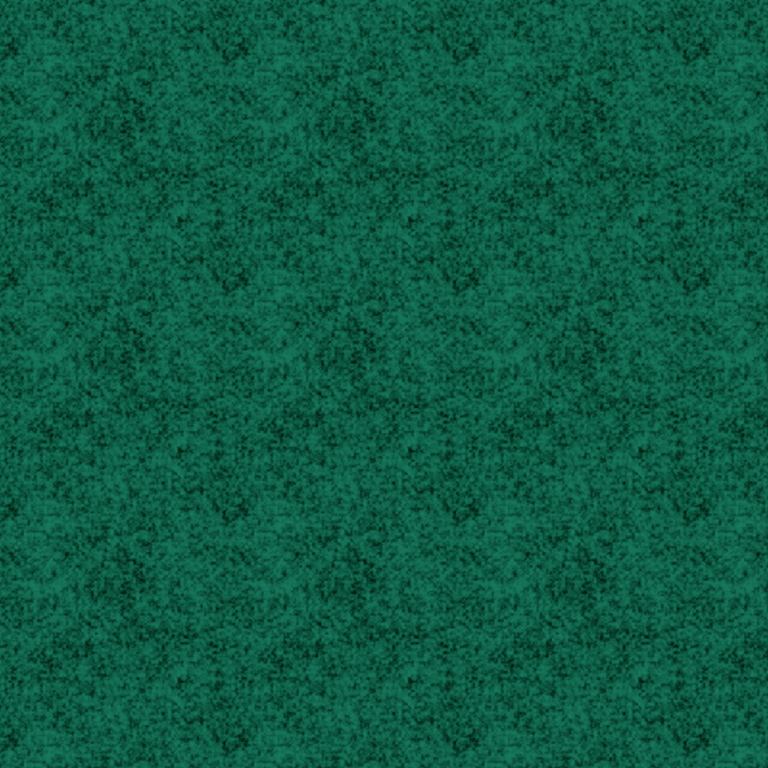
A Shadertoy shader for this texture:

```glsl
// Deep green felt: fine two-tone grain with dark specks on a softly mottled, repeating tile.
#define TILE_SIZE 0.3
#define GRAIN_CELLS 72.0
#define FINE_CELLS 120.0
#define STREAK_CELLS vec2(26.0, 80.0)
#define MOTTLE_CELLS 14.0
#define PATCH_CELLS 5.0
#define MID_GREEN 0.367
#define CONTRAST 0.060
#define DARK_SKEW 0.008

float hash(vec2 cell, float seed) {
    return fract(sin(dot(cell, vec2(127.1, 311.7)) + seed * 74.7) * 43758.5453);
}

// Value noise centred on zero that wraps after the given number of cells
float tileNoise(vec2 tileUv, vec2 cells, float seed) {
    vec2 p = tileUv * cells;
    vec2 low = mod(floor(p), cells);
    vec2 high = mod(low + 1.0, cells);
    vec2 blend = smoothstep(0.0, 1.0, fract(p));
    float bottom = mix(hash(low, seed), hash(vec2(high.x, low.y), seed), blend.x);
    float top = mix(hash(vec2(low.x, high.y), seed), hash(high, seed), blend.x);
    return mix(bottom, top, blend.y) - 0.5;
}

// Layered fibre height, scaled to a spread of about one
float feltHeight(vec2 tileUv) {
    float height = tileNoise(tileUv, vec2(GRAIN_CELLS), 1.0);
    height += 0.60 * tileNoise(tileUv, vec2(FINE_CELLS), 2.0);
    // Short threads along both axes
    height += 0.40 * tileNoise(tileUv, STREAK_CELLS, 3.0);
    height += 0.40 * tileNoise(tileUv, STREAK_CELLS.yx, 4.0);
    // Broad tonal variation
    height += 0.35 * tileNoise(tileUv, vec2(MOTTLE_CELLS), 5.0);
    height += 0.30 * tileNoise(tileUv, vec2(PATCH_CELLS), 6.0);
    return height / 0.296;
}

// Dye colour for a fibre height; hollows darken faster than ridges brighten
vec3 feltColor(float height) {
    float green = MID_GREEN + CONTRAST * height - DARK_SKEW * height * height;
    green = clamp(green, 0.12, 0.50);
    float red = 0.02 + 0.31 * max(green - 0.26, 0.0);
    float blue = 0.87 * green - 0.045;
    return vec3(red, green, blue);
}

void mainImage(out vec4 fragColor, in vec2 fragCoord) {
    vec2 uv = fragCoord / min(iResolution.x, iResolution.y);
    vec2 tileUv = fract(uv / TILE_SIZE);
    fragColor = vec4(feltColor(feltHeight(tileUv)), 1.0);
}
```
